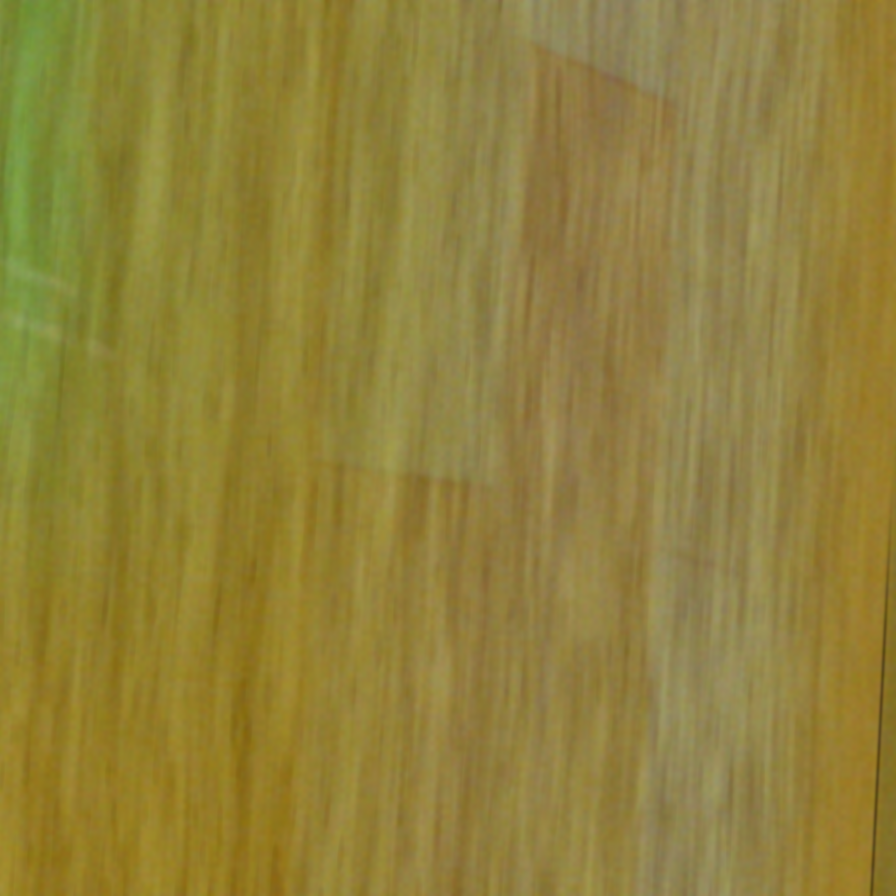
Write a three.js fragment shader that draws this texture.

```glsl
varying vec2 vUv;

const vec3 HONEY = vec3(0.575, 0.505, 0.175);
const vec3 AMBER = vec3(0.588, 0.490, 0.145);
const vec3 OLIVE = vec3(0.565, 0.518, 0.235);
const vec3 OCHRE = vec3(0.580, 0.500, 0.205);
const vec3 ROSE = vec3(0.575, 0.490, 0.275);
const vec3 PALE = vec3(0.565, 0.528, 0.350);
const vec3 SAND = vec3(0.580, 0.525, 0.300);
const vec3 ORANGE = vec3(0.605, 0.488, 0.165);
const vec3 GREEN = vec3(0.455, 0.575, 0.235);
const vec3 MAUVE = vec3(0.500, 0.410, 0.300);
const vec3 GAP = vec3(0.300, 0.230, 0.060);

float hash(vec2 p) {
  return fract(sin(dot(p, vec2(12.9898, 78.233))) * 43758.5453);
}

float noise(vec2 p) {
  vec2 i = floor(p);
  vec2 f = fract(p);
  f = f * f * (3.0 - 2.0 * f);
  float low = mix(hash(i), hash(i + vec2(1.0, 0.0)), f.x);
  float high = mix(hash(i + vec2(0.0, 1.0)), hash(i + vec2(1.0, 1.0)), f.x);
  return mix(low, high, f.y);
}

// Long streaks, centred on zero
float streaks(vec2 p, float across, float along, float seed) {
  return noise(p * vec2(across, along) + seed) - 0.5;
}

// Soft band around a centre line
float band(float x, float centre, float width) {
  float d = (x - centre) / width;
  return exp(-d * d);
}

// Soft step from 0 to 1
float edge(float x, float at, float blur) {
  return smoothstep(at - blur, at + blur, x);
}

float segment(vec2 p, vec2 a, vec2 b, float width) {
  vec2 ab = b - a;
  float t = clamp(dot(p - a, ab) / dot(ab, ab), 0.0, 1.0);
  return 1.0 - smoothstep(0.0, width, length(p - a - ab * t));
}

// Height above a sloping end joint
float aboveJoint(vec2 p, vec2 start, float slope) {
  return p.y - start.y - slope * (p.x - start.x);
}

void main() {
  vec2 uv = vUv;

  // Coordinate running across the leaning grain
  float lean = mix(0.075, 0.05, uv.x);
  float g = uv.x - lean * (uv.y - 0.5);
  vec2 wood = vec2(g + 0.010 * (noise(vec2(g * 8.0, uv.y * 5.0)) - 0.5), uv.y);

  // Strip boundaries and end joints
  float stripB = edge(wood.x, 0.360, 0.025);
  float stripC = edge(wood.x, 0.560, 0.012);
  float stripD = edge(wood.x, 0.736, 0.008);
  float stripE = edge(g, 0.925, 0.055);
  float jointB = aboveJoint(uv, vec2(0.37, 0.480), -0.14);
  float jointC = aboveJoint(uv, vec2(0.60, 0.948), -0.42);
  float jointD = aboveJoint(uv, vec2(0.73, 0.388), -0.30);

  // Plank colours
  vec3 plankA = mix(AMBER, mix(HONEY, OLIVE, 0.5), smoothstep(0.0, 0.8, uv.y));
  vec3 upperB = mix(OLIVE, PALE, 0.6 * smoothstep(0.40, 0.56, g));
  vec3 lowerB = mix(OCHRE, mix(ROSE, OCHRE, 0.35), smoothstep(0.40, 0.56, g));
  vec3 plankB = mix(lowerB, upperB, edge(jointB, 0.0, 0.008));
  vec3 lowerC = mix(mix(OCHRE, SAND, 0.5), ROSE, smoothstep(0.0, 0.7, uv.y));
  vec3 plankC = mix(lowerC, PALE, edge(jointC, 0.0, 0.007));
  vec3 plankD = mix(PALE, SAND, mix(0.35, 0.65, edge(jointD, 0.0, 0.008)));
  plankD = mix(plankD, OCHRE, 0.6 * smoothstep(0.80, 0.93, g));
  vec3 color = mix(plankA, plankB, stripB);
  color = mix(color, plankC, stripC);
  color = mix(color, plankD, stripD);
  color = mix(color, ORANGE, stripE * mix(1.0, 0.75, uv.y));

  // Mottled green light in the upper left
  float tint = 0.7 * (1.0 - smoothstep(0.02, 0.13, uv.x)) * smoothstep(0.3, 0.85, uv.y);
  tint += 0.32 * (1.0 - smoothstep(0.05, 0.36, uv.x)) * smoothstep(0.1, 0.7, uv.y);
  tint *= 0.65 + 0.5 * noise(wood * vec2(38.0, 9.0) + 5.0);
  color = mix(color, GREEN, clamp(tint, 0.0, 1.0));

  // Broad grain on the left, fine grain on the right
  float fineness = smoothstep(0.25, 0.80, g);
  float broad = streaks(wood, 34.0, 2.5, 3.0) + 0.7 * streaks(wood, 68.0, 5.0, 17.0);
  float fine = streaks(wood, 105.0, 9.0, 31.0) + 0.7 * streaks(wood, 165.0, 16.0, 47.0);
  float grain = mix(0.085, 0.030, fineness) * broad + mix(0.050, 0.095, fineness) * fine;
  grain *= 1.0 - 0.6 * stripE;
  color += grain * vec3(0.70, 0.95, 0.80);

  // Short dark pores and long stains
  float pores = smoothstep(0.62, 0.95, noise(wood * vec2(110.0, 22.0) + 71.0));
  color -= pores * 0.032 * (1.0 - stripE) * vec3(0.7, 1.0, 0.7);
  float stain = band(wood.x - 0.05 * (uv.y - 0.5), 0.640, 0.014);
  color = mix(color, MAUVE, 0.45 * stain * noise(wood * vec2(50.0, 9.0)));
  color -= 0.032 * band(wood.x, 0.348, 0.009) * vec3(0.3, 1.0, 1.0);
  color -= 0.025 * band(wood.x, 0.062, 0.007) * smoothstep(0.2, 0.7, uv.y);

  // Faint broken seams and joint shadows
  float shadow = band(jointB, 0.0, 0.006) * stripB * (1.0 - stripC);
  shadow += band(jointC, 0.0, 0.006) * stripC * (1.0 - stripD);
  shadow += band(jointD, 0.0, 0.006) * stripD * (1.0 - edge(g, 0.83, 0.03));
  color -= 0.038 * shadow * (0.4 + 0.8 * noise(uv * 32.0)) * vec3(0.5, 1.0, 0.8);
  float glint = band(wood.x, 0.740, 0.006) + band(wood.x, 0.552, 0.010) * edge(jointB, 0.0, 0.008);
  color += 0.030 * glint * noise(wood * vec2(20.0, 14.0));

  // Pale scuffs at the left
  float scuff = segment(uv, vec2(0.0, 0.650), vec2(0.12, 0.605), 0.014);
  scuff += segment(uv, vec2(0.01, 0.705), vec2(0.08, 0.675), 0.014);
  color += 0.065 * scuff * noise(uv * 45.0) * vec3(1.0, 0.7, 1.4);

  // Gap at the right edge, fading upwards
  float gap = band(g, 0.998, 0.0022) * (1.0 - smoothstep(0.25, 0.48, uv.y));
  color = mix(color, HONEY * 0.82, 0.7 * edge(g, 1.0, 0.008));
  color = mix(color, GAP, 0.75 * gap);

  // Soft colour speckle
  vec3 speckle = vec3(noise(uv * 150.0), noise(uv * 170.0 + 9.0), noise(uv * 110.0 + 23.0));
  gl_FragColor = vec4(color + (speckle - 0.5) * vec3(0.038, 0.032, 0.075), 1.0);
}
```
